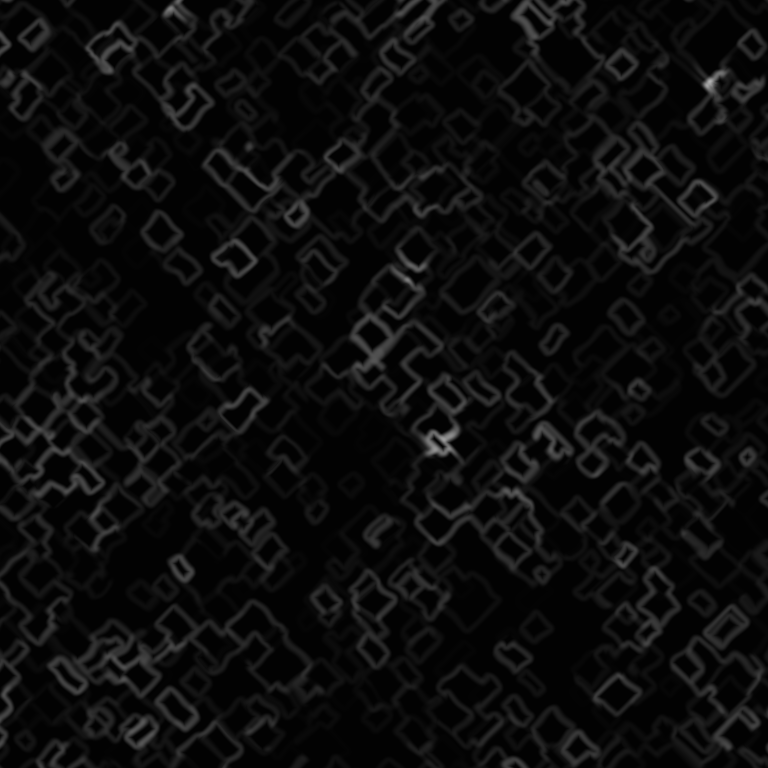
Write a Shadertoy shader that draws this texture.

```glsl
// Faint grey outlines of overlapping diamonds on black, with a few bright knots.

const int   LAYERS       = 4;
const float FIRST_SCALE  = 14.0;   // cells per canvas in the coarsest layer
const float SCALE_STEP   = 1.25;   // growth of the cell count per layer
const float COVERAGE     = 0.42;   // share of cells that hold a diamond
const float MIN_HALF     = 0.18;   // half side of a diamond, in cells
const float MAX_HALF     = 0.60;
const float CORNER       = 0.10;   // corner rounding, in cells
const float EDGE_HALF    = 0.0075; // half width of an outline
const float TONE_RANGE   = 0.27;   // largest tone step between diamonds
const float GROUND_TONE  = 0.06;
const float BLACK_LEVEL  = 0.007;
const float KNOT_CELLS   = 4.0;    // knot grid cells per canvas
const float KNOT_SHARE   = 0.55;
const float KNOT_RADIUS  = 0.034;
const float KNOT_GAIN    = 2.3;
const float WARP         = 0.0016;

// Four random values in 0..1 for one cell.
vec4 hash4(vec2 cell, float seed) {
    vec4 p = fract(vec4(cell.xyx, seed) * vec4(0.1031, 0.1030, 0.0973, 0.1099));
    p += dot(p, p.wzxy + 33.33);
    return fract((p.xxyz + p.yzzw) * p.zywx);
}

float roundedBox(vec2 p, vec2 halfSize) {
    vec2 d = abs(p) - halfSize + CORNER;
    return length(max(d, 0.0)) + min(max(d.x, d.y), 0.0) - CORNER;
}

// Stacks tilted boxes; each covers what lies below and leaves an outline
// as bright as the tone step across its edge.
float diamondOutlines(vec2 uv) {
    vec2 tilted = mat2(1.0, -1.0, 1.0, 1.0) * uv * sqrt(0.5);
    float tone = GROUND_TONE;
    float outline = 0.0;
    float scale = FIRST_SCALE;
    for (int layer = 0; layer < LAYERS; layer++) {
        float seed = float(layer) * 7.0 + 3.0;
        vec2 p = tilted * scale + seed * vec2(3.37, 5.71);
        vec2 home = floor(p);
        float softness = EDGE_HALF * scale;
        for (int y = -1; y <= 1; y++) {
            for (int x = -1; x <= 1; x++) {
                vec2 cell = home + vec2(x, y);
                vec4 place = hash4(cell, seed);
                vec4 look = hash4(cell, seed + 51.0);
                if (look.x > COVERAGE) continue;
                vec2 halfSize = mix(vec2(MIN_HALF), vec2(MAX_HALF), place.zw);
                float d = roundedBox(p - cell - place.xy, halfSize);
                float inside = 1.0 - smoothstep(-softness, softness, d);
                float cellTone = TONE_RANGE * look.y * look.y;
                float rim = 4.0 * inside * (1.0 - inside);
                outline = mix(outline, 0.0, inside) + abs(cellTone - tone) * rim;
                tone = mix(tone, cellTone, inside);
            }
        }
        scale *= SCALE_STEP;
    }
    return outline;
}

// Cellular mask of small scattered spots where the contrast rises.
float knots(vec2 uv) {
    vec2 p = uv * KNOT_CELLS;
    vec2 home = floor(p);
    float mask = 0.0;
    for (int y = -1; y <= 1; y++) {
        for (int x = -1; x <= 1; x++) {
            vec2 cell = home + vec2(x, y);
            vec4 rnd = hash4(cell, 97.0);
            float d = length(p - cell - rnd.xy) / KNOT_CELLS;
            float spot = 1.0 - smoothstep(0.4 * KNOT_RADIUS, KNOT_RADIUS, d);
            mask = max(mask, spot * step(rnd.z, KNOT_SHARE) * mix(0.5, 1.0, rnd.w));
        }
    }
    return mask;
}

// Broad uneven contrast from layered sines, around 1.
float patchiness(vec2 uv) {
    float waves = sin(uv.x * 9.0 + 2.0 * sin(uv.y * 7.0))
                + sin(uv.y * 13.0 + 2.0 * sin(uv.x * 11.0 + 1.0));
    return 1.0 + 0.15 * waves;
}

void mainImage(out vec4 fragColor, in vec2 fragCoord) {
    vec2 uv = fragCoord / iResolution.y;
    vec2 wobble = sin(uv.yx * vec2(137.0, 121.0) + 3.0 * sin(uv * 43.0));
    float outline = diamondOutlines(uv + WARP * wobble);
    float gain = patchiness(uv) * (1.0 + KNOT_GAIN * knots(uv));
    fragColor = vec4(vec3(BLACK_LEVEL + outline * gain), 1.0);
}
```
